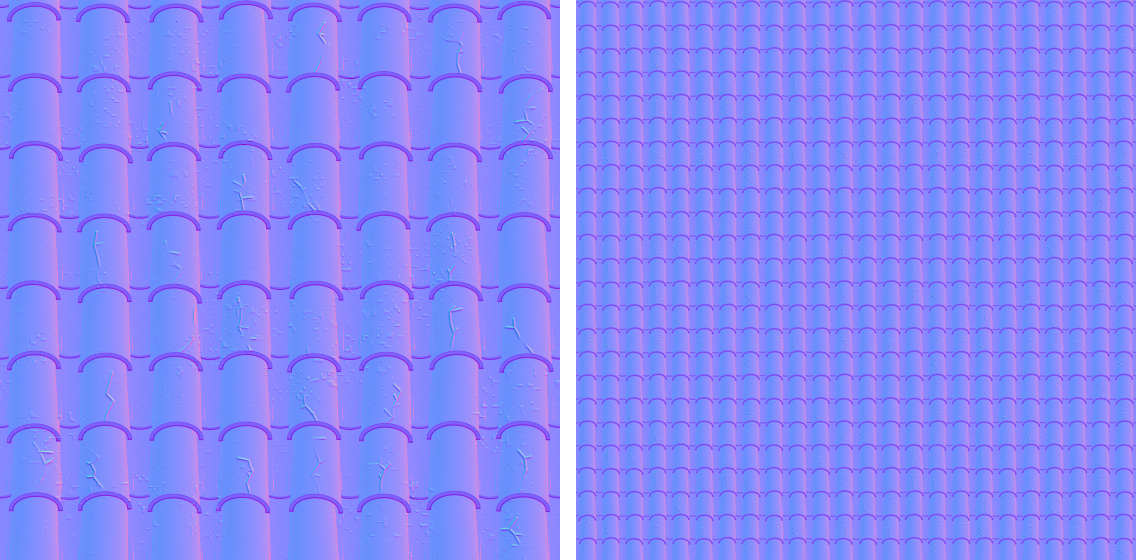
Left: one tile. Right: repeated 3 by 3.
A Shadertoy shader for this texture map:

```glsl
const float REPEATS = 8.0;           // columns and rows of roof tiles
const float CROWN_Y = 0.97;          // height of the lip crown in its cell
const float LIP_HALF_WIDTH = 0.385;
const float LIP_DROP = 0.25;
const float LIP_THICKNESS = 0.066;
const float BODY_HALF_WIDTH = 0.355;
const float BODY_TAPER = 0.045;
const float GUTTER_LIP_Y = 0.87;
const float GUTTER_LIP_THICKNESS = 0.036;
const float CRACKED_SHARE = 0.36;
const float CRACK_WIDTH = 0.015;
const int CRACK_STEPS = 5;
const float GRAIN_FREQ = 20.0;       // grains per cell
const vec2 LIP_NORMAL = vec2(-0.02, -0.24);
const vec2 UNDERSIDE_NORMAL = vec2(0.06, -0.68);

float hash(vec2 p) {
    return fract(sin(dot(p, vec2(127.1, 311.7))) * 43758.5453);
}

vec2 hash2(vec2 p) {
    return vec2(hash(p), hash(p + 17.3));
}

// Value noise over cell units that wraps with the canvas
float noise(vec2 p, float freq) {
    p *= freq;
    float period = REPEATS * freq;
    vec2 i = floor(p), f = fract(p);
    f = f * f * (3.0 - 2.0 * f);
    vec2 a = mod(i, period), b = mod(i + 1.0, period);
    return mix(mix(hash(a), hash(vec2(b.x, a.y)), f.x),
               mix(hash(vec2(a.x, b.y)), hash(b), f.x), f.y);
}

float pits(vec2 p) {
    return smoothstep(0.72, 1.0, noise(p, GRAIN_FREQ));
}

vec2 grainSlope(vec2 p) {
    const float e = 0.012;
    float h = pits(p);
    float wear = 0.08 + 0.4 * smoothstep(0.45, 0.9, noise(p, 2.0));
    return wear * (vec2(pits(p + vec2(e, 0.0)), pits(p + vec2(0.0, e))) - h);
}

vec2 fromSegment(vec2 p, vec2 a, vec2 b) {
    vec2 ab = b - a;
    return p - a - ab * clamp(dot(p - a, ab) / dot(ab, ab), 0.0, 1.0);
}

vec2 nearer(vec2 a, vec2 b) {
    return dot(a, a) < dot(b, b) ? a : b;
}

// Jagged branching crack climbing from the lip
vec2 crackSlope(vec2 p, vec2 id) {
    vec2 a = vec2((hash(id + 3.7) - 0.5) * 0.2, 0.0);
    vec2 v = vec2(1.0);
    for (int i = 0; i < CRACK_STEPS; i++) {
        vec2 r = hash2(id + 5.1 * float(i + 1));
        vec2 b = a + vec2((r.x - 0.5) * 0.22, 0.06 + 0.12 * r.y);
        vec2 twig = b + vec2((r.y - 0.5) * 0.36, 0.14 * r.x - 0.03);
        v = nearer(v, fromSegment(p, a, b));
        if (hash(r) < 0.55) v = nearer(v, fromSegment(p, b, twig));
        a = b;
    }
    return v / CRACK_WIDTH * exp(-dot(v, v) / (CRACK_WIDTH * CRACK_WIDTH));
}

// Concave channel with a thin sagging lip
vec2 gutterNormal(vec2 p, float aa) {
    float x = fract(p.x + 0.5) - 0.5;
    vec2 id = mod(vec2(floor(p.x + 0.5), floor(p.y)), REPEATS);
    float lipY = GUTTER_LIP_Y + 1.2 * x * x + 0.03 * (hash(id + 9.2) - 0.5);
    float t = (fract(p.y) - lipY) / GUTTER_LIP_THICKNESS;
    float soft = aa / GUTTER_LIP_THICKNESS;
    vec2 lip = mix(UNDERSIDE_NORMAL, LIP_NORMAL, smoothstep(-soft, soft, t - 0.4));
    float band = smoothstep(-soft, soft, t) * smoothstep(-soft, soft, 1.0 - t);
    return mix(vec2(0.07 - 0.5 * x, 0.07), lip, band);
}

// Lays one barrel tile over the normal below; p is relative to its lip crown
vec2 layTile(vec2 under, vec2 p, vec2 id, float aa) {
    vec2 r = hash2(id + 1.3) - 0.5, s = hash2(id + 6.9) - 0.5;
    vec2 q = p - vec2(0.05, 0.05) * r;
    q += vec2(0.07 * s.x * q.y, 0.08 * s.y * q.x);

    // Distance to the arch of the lip
    vec2 radii = vec2(LIP_HALF_WIDTH, LIP_DROP);
    float footY = q.y + LIP_DROP;
    vec2 e = vec2(q.x, max(footY, 0.0));
    float k = length(e / radii);
    float d = (k - 1.0) * k / max(length(e / (radii * radii)), 0.001);

    // Rounded body
    float halfWidth = BODY_HALF_WIDTH - BODY_TAPER * q.y;
    float side = clamp(q.x / halfWidth, -1.0, 1.0);
    float rim = sign(side) * smoothstep(0.95, 1.0, abs(side));
    vec2 body = vec2(0.01 + 0.33 * side + 0.24 * pow(side, 5.0) + 0.25 * rim, 0.12 - 0.1 * rim);
    if (hash(id + 2.4) < CRACKED_SHARE) {
        float strength = 1.3 * smoothstep(0.15, 0.6, noise(p + id, 6.0));
        body += strength * crackSlope(q, id);
    }
    float bodyMask = smoothstep(-aa, aa, halfWidth - abs(q.x)) * smoothstep(-aa, aa, d);

    // Lip face with a dark underside and a thin upper crease
    float t = -d / LIP_THICKNESS, soft = aa / LIP_THICKNESS;
    vec2 lip = LIP_NORMAL - vec2(0.0, 0.25) * (1.0 - smoothstep(0.0, 0.25, t));
    lip = mix(lip, UNDERSIDE_NORMAL + vec2(0.5 * q.x, 0.0), smoothstep(-soft, soft, t - 0.74));
    lip = mix(UNDERSIDE_NORMAL, lip, smoothstep(-aa, aa, footY));
    float lipMask = smoothstep(-aa, aa, -d) * smoothstep(-aa, aa, d + LIP_THICKNESS)
                  * smoothstep(-aa, aa, footY + 0.02);
    return mix(mix(under, body, bodyMask), lip, lipMask);
}

void mainImage(out vec4 fragColor, in vec2 fragCoord) {
    vec2 p = fragCoord / iResolution.xy * REPEATS;
    float aa = 0.6 * REPEATS / iResolution.y;
    vec2 cell = floor(p);
    vec2 n = gutterNormal(p, aa);
    for (int i = -1; i <= 0; i++) {
        vec2 id = cell + vec2(0.0, float(i));
        n = layTile(n, p - id - vec2(0.5, CROWN_Y), mod(id, REPEATS), aa);
    }
    n -= grainSlope(p);
    float z = sqrt(max(1.0 - dot(n, n), 0.05));
    fragColor = vec4(clamp(0.5 + 0.5 * vec3(n, z), 0.0, 1.0), 1.0);
}
```
